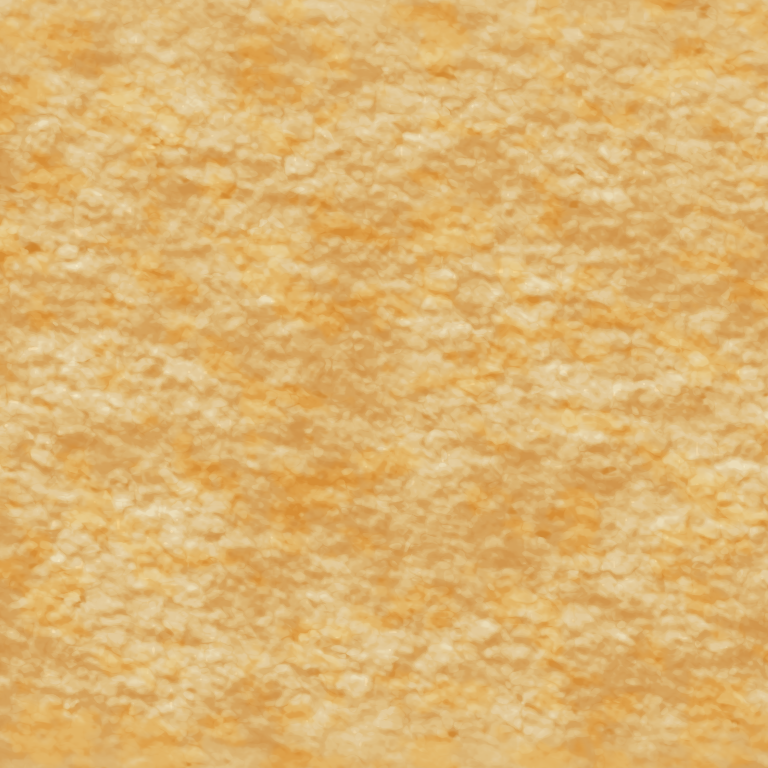
Write a WebGL 2 fragment shader that draws this texture.

```glsl
#version 300 es
precision highp float;
// Crumbly golden sponge surface: pale lumps, soft tan hollows and amber pits.

#define GRAIN_FREQ 36.0
#define CRUMB_FREQ 29.0
#define BROAD_FREQ 9.0
#define FLATTEN 1.3
#define SLANT 0.08
#define RELIEF 1.15
#define LIGHT_STEP 0.009
#define HEIGHT_GAIN 1.15
#define HEIGHT_MEAN 0.60
#define WARM_LEVEL 0.60
#define PIT_LEVEL 0.74

uniform vec2 u_resolution;
out vec4 fragColor;

float hash(vec2 p) {
    return fract(sin(dot(p, vec2(127.1, 311.7))) * 43758.5453);
}

float noise(vec2 p) {
    vec2 cell = floor(p), f = fract(p);
    f = f * f * (3.0 - 2.0 * f);
    float low = mix(hash(cell), hash(cell + vec2(1, 0)), f.x);
    float high = mix(hash(cell + vec2(0, 1)), hash(cell + vec2(1, 1)), f.x);
    return mix(low, high, f.y);
}

// Rotated octaves, normalised to 0..1
float fbm(vec2 p, float gain) {
    float sum = 0.0, total = 0.0, amp = 1.0;
    for (int i = 0; i < 3; i++) {
        sum += amp * noise(p);
        total += amp;
        amp *= gain;
        p = mat2(1.6, 1.2, -1.2, 1.6) * p + 17.3;
    }
    return sum / total;
}

// Scattered soft round lumps of varied size and height
float crumbs(vec2 p) {
    vec2 cell = floor(p);
    float top = 0.0;
    for (int y = -1; y <= 1; y++) {
        for (int x = -1; x <= 1; x++) {
            vec2 id = cell + vec2(x, y);
            vec2 centre = id + 0.15 + 0.7 * vec2(hash(id), hash(id + 41.7));
            float radius = mix(0.4, 0.85, hash(id + 9.2));
            vec2 d = (p - centre) / radius;
            float dome = smoothstep(0.0, 0.8, 1.0 - dot(d, d));
            top = max(top, dome * mix(0.2, 1.0, hash(id + 23.4)));
        }
    }
    return top;
}

// Flattened, slightly slanted surface coordinates
vec2 surface(vec2 p) {
    return vec2(p.x, (p.y + SLANT * p.x) * FLATTEN);
}

// Small offsets that make lump outlines ragged
vec2 ragged(vec2 q) {
    q += 0.010 * (vec2(noise(q * 48.0), noise(q * 48.0 + 57.0)) - 0.5);
    return q + 0.007 * (vec2(noise(q * 110.0), noise(q * 110.0 + 31.0)) - 0.5);
}

float height(vec2 p, float focus) {
    vec2 q = surface(p);
    vec2 edge = ragged(q);
    float broad = fbm(q * BROAD_FREQ, 0.5);
    float grain = fbm(q * GRAIN_FREQ, 0.65);
    float ridge = noise(q * vec2(9.0, 42.0) + 11.0);
    float lumps = crumbs(edge * CRUMB_FREQ) * smoothstep(0.25, 0.6, broad);
    float bits = crumbs(edge * CRUMB_FREQ * 2.1 + 5.3);
    return 0.40 * broad + mix(0.25, 0.50 * grain, focus) + 0.11 * ridge
         + mix(0.1, 0.19 * lumps + 0.10 * bits, focus);
}

vec3 paleRamp(float t) {
    vec3 c = mix(vec3(0.82, 0.59, 0.30), vec3(0.84, 0.64, 0.36), smoothstep(0.0, 0.28, t));
    c = mix(c, vec3(0.86, 0.70, 0.44), smoothstep(0.28, 0.45, t));
    c = mix(c, vec3(0.88, 0.75, 0.51), smoothstep(0.45, 0.61, t));
    c = mix(c, vec3(0.89, 0.79, 0.60), smoothstep(0.61, 0.81, t));
    return mix(c, vec3(0.92, 0.86, 0.71), smoothstep(0.81, 1.15, t));
}

vec3 warmRamp(float t) {
    vec3 c = mix(vec3(0.84, 0.56, 0.21), vec3(0.87, 0.63, 0.29), smoothstep(0.0, 0.25, t));
    c = mix(c, vec3(0.89, 0.71, 0.40), smoothstep(0.25, 0.50, t));
    return mix(c, vec3(0.91, 0.79, 0.53), smoothstep(0.50, 0.90, t));
}

void main() {
    vec2 p = gl_FragCoord.xy / u_resolution.y;

    // Sharp in the middle, softer at the far and near edges
    float near = smoothstep(0.0, 0.13, p.y + 0.04 * noise(p * 6.0));
    float focus = mix(0.4, 1.0, near) * mix(1.0, 0.65, smoothstep(0.80, 1.0, p.y));

    // Relief lit from above and slightly left
    float h = height(p, focus);
    float slope = h - height(p + LIGHT_STEP * vec2(-0.3, 1.0), focus);
    float tone = 0.5 + HEIGHT_GAIN * (h - HEIGHT_MEAN) + RELIEF * slope;

    // Amber patches, strongest in the hollows and along the near edge
    vec2 q = surface(p);
    float warmth = fbm(q * 21.0 + 83.0, 0.6) + 0.12 * (0.5 - tone) + 0.06 * (1.0 - near);
    float warm = smoothstep(WARM_LEVEL - 0.13, WARM_LEVEL + 0.13, warmth);
    vec3 colour = mix(paleRamp(tone), warmRamp(tone), warm);

    // Small deep pits and moist glints
    float pit = smoothstep(PIT_LEVEL, PIT_LEVEL + 0.12, fbm(q * vec2(24.0, 34.0) + 140.0, 0.5));
    colour = mix(colour, vec3(0.80, 0.50, 0.15), 0.7 * pit * smoothstep(0.65, 0.3, tone));
    float glint = smoothstep(0.86, 0.98, noise(p * 130.0)) * smoothstep(0.5, 0.8, tone);
    colour += 0.05 * focus * glint;

    fragColor = vec4(colour, 1.0);
}
```
